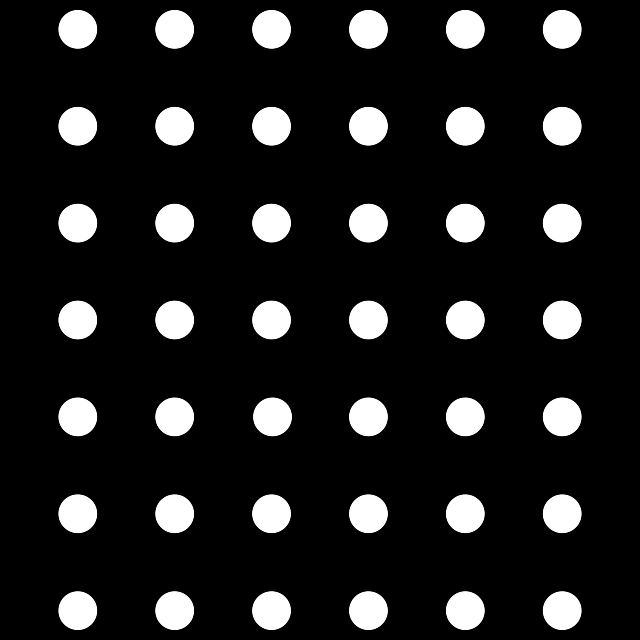
A three.js fragment shader for this pattern:

```glsl
#define GRID vec2(6.0, 7.0)
#define PITCH 0.15138
#define RADIUS 0.0303
#define SHIFTED_CELL vec2(2.0, 2.0)
#define SHIFT vec2(0.0015, 0.0)
#define GROUND vec3(0.0)
#define DOT vec3(1.0)

varying vec2 vUv;

// Index of the nearest dot, counted from the lower left
vec2 nearestCell(vec2 p) {
  vec2 cell = floor((p - 0.5) / PITCH + 0.5 * GRID);
  return clamp(cell, vec2(0.0), GRID - 1.0);
}

// Dot centre on the centred grid, with one dot slightly out of line
vec2 dotCentre(vec2 cell) {
  vec2 offset = cell - 0.5 * (GRID - 1.0);
  float shifted = 1.0 - step(0.5, distance(cell, SHIFTED_CELL));
  return 0.5 + offset * PITCH + SHIFT * shifted;
}

void main() {
  float edge = distance(vUv, dotCentre(nearestCell(vUv))) - RADIUS;

  // Antialias over about one pixel
  float halfPixel = 0.5 * max(fwidth(vUv.x), fwidth(vUv.y));
  float coverage = 1.0 - smoothstep(-halfPixel, halfPixel, edge);

  gl_FragColor = vec4(mix(GROUND, DOT, coverage), 1.0);
}
```
